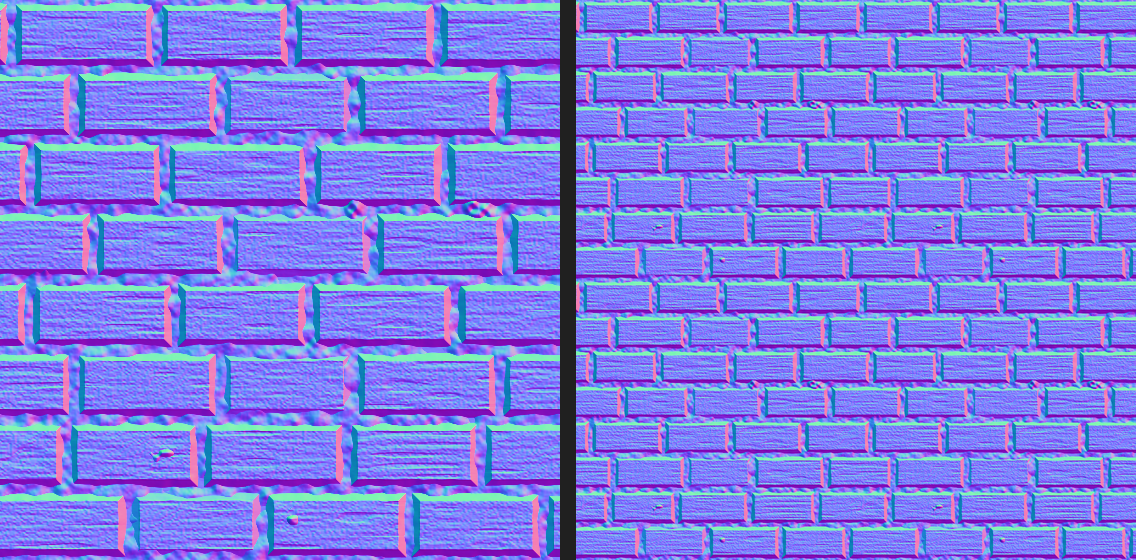
Left: one tile. Right: repeated 2 by 2.
Write a WebGL 1 fragment shader that draws this texture map.

```glsl
precision highp float;

// Tangent-space normal map of a running brick wall: 8 courses of 4 bricks,
// alternately long and short, with mitred bevels, grooved faces and lumpy mortar.
// A wrapping height field is built first, then its slope is encoded as colour.

#define COURSES 8.0          // rows of bricks
#define LONG_BRICK 0.2604    // length of the long brick; a pair spans 0.5
#define HALF_GAP 0.0050      // half the mortar gap, before mortar overlaps
#define BEVEL_WIDTH 0.0140
#define BEVEL_SLOPE 2.2
#define GROOVE_DEPTH 0.0034  // horizontal grooves on the faces
#define GRAIN_DEPTH 0.0018   // fine grit on the faces
#define LUMP_HEIGHT 0.0160   // coarse mortar lumps
#define SMEAR_HEIGHT 0.0340  // rare mortar patches covering the bricks
#define SUNKEN_SHARE 0.14    // share of bricks set back in the wall
#define SAMPLE_STEP 0.0008   // half distance between slope samples

uniform vec2 u_resolution;

float hash(vec2 p) {
  return fract(sin(dot(p, vec2(127.1, 311.7))) * 43758.5453);
}

// Value noise that wraps after a whole number of cells.
float noise(vec2 p, vec2 cells) {
  vec2 q = p * cells;
  vec2 i = floor(q);
  vec2 f = fract(q);
  f = f * f * (3.0 - 2.0 * f);
  vec2 a = mod(i, cells);
  vec2 b = mod(i + 1.0, cells);
  return mix(mix(hash(a), hash(vec2(b.x, a.y)), f.x),
             mix(hash(vec2(a.x, b.y)), hash(b), f.x), f.y);
}

// Start of the first long brick in a course, counted from the bottom.
float courseShift(float course) {
  vec4 lower = vec4(0.470, 0.359, 0.132, 0.052);
  vec4 upper = vec4(0.406, 0.294, 0.133, 0.020);
  vec4 pick = vec4(equal(vec4(mod(course, 4.0)), vec4(0.0, 1.0, 2.0, 3.0)));
  return dot(course < 4.0 ? lower : upper, pick);
}

// Returns the distance inside the brick edge and a random value per brick.
vec2 brick(vec2 p) {
  float course = mod(floor(p.y * COURSES), COURSES);
  float along = (p.x - courseShift(course)) * 2.0;
  float u = fract(along) * 0.5;
  float isShort = step(LONG_BRICK, u);
  float start = isShort * LONG_BRICK;
  float end = mix(LONG_BRICK, 0.5, isShort);
  float v = fract(p.y * COURSES);
  vec2 edge = vec2(min(u - start, end - u), min(v, 1.0 - v) / COURSES);
  float index = mod(floor(along), 2.0) * 2.0 + isShort;
  return vec2(min(edge.x, edge.y) - HALF_GAP, hash(vec2(index + 3.0, course + 17.0)));
}

float faceTexture(vec2 p) {
  float fine = noise(p, vec2(20.0, 176.0));
  float broad = noise(p + 0.37, vec2(12.0, 104.0));
  float groove = smoothstep(0.66, 0.88, broad);
  float grain = noise(p, vec2(230.0, 300.0));
  return GROOVE_DEPTH * 0.8 * (fine - groove) + GRAIN_DEPTH * grain;
}

float mortarHeight(vec2 p) {
  float lumps = noise(p, vec2(44.0));
  float crumbs = noise(p + 0.21, vec2(92.0));
  float grit = noise(p + 0.43, vec2(210.0));
  float level = noise(p + 0.13, vec2(9.0, 16.0)) - 0.5;
  float smear = smoothstep(0.88, 1.0, noise(p + 0.59, vec2(9.0)));
  return LUMP_HEIGHT * (lumps + 0.4 * crumbs + 0.06 * grit + 0.5 * level - 0.25)
       + SMEAR_HEIGHT * smear * (0.5 + crumbs);
}

// Bricks and mortar together; the higher of the two shows.
float wallHeight(vec2 p) {
  vec2 b = brick(p);
  float wobble = (noise(p + 0.71, vec2(60.0)) - 0.5) * 0.0016;
  float bevel = clamp((b.x + wobble) / BEVEL_WIDTH, 0.0, 1.0);
  float setting = mix(0.92 + 0.16 * b.y, 0.55, step(1.0 - SUNKEN_SHARE, b.y));
  float face = BEVEL_WIDTH * BEVEL_SLOPE * setting * bevel;
  face += faceTexture(p) * mix(0.12, 1.0, smoothstep(0.85, 1.0, bevel));
  return max(face, mortarHeight(p));
}

void main() {
  vec2 p = gl_FragCoord.xy / u_resolution;
  vec2 dx = vec2(SAMPLE_STEP, 0.0);
  vec2 dy = dx.yx;

  // Slope of the wall by central differences.
  vec2 slope = vec2(wallHeight(p + dx) - wallHeight(p - dx),
                    wallHeight(p + dy) - wallHeight(p - dy)) / (2.0 * SAMPLE_STEP);

  vec3 normal = normalize(vec3(-slope, 1.0));
  gl_FragColor = vec4(normal * 0.5 + 0.5, 1.0);
}
```
